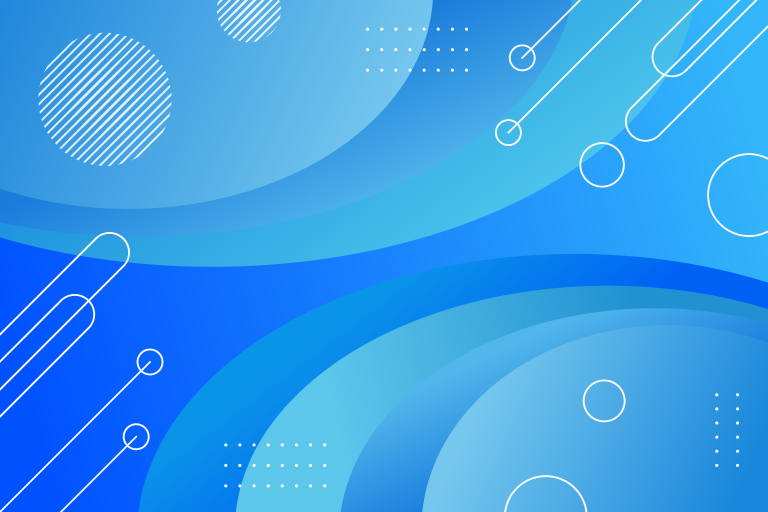
A WebGL 1 fragment shader for this background:

```glsl
precision highp float;
uniform vec2 u_resolution;

const vec2 DIAGONAL = vec2(0.7071, 0.7071);
const float LINE_HALF_WIDTH = 0.0018;

float coverage(float dist, float pixel) {
  return clamp(0.5 - dist / pixel, 0.0, 1.0);
}

vec3 gradient(vec2 p, vec2 from, vec2 to, vec3 startColor, vec3 endColor) {
  vec2 axis = to - from;
  return mix(startColor, endColor, clamp(dot(p - from, axis) / dot(axis, axis), 0.0, 1.0));
}

float ellipse(vec2 p, vec2 center, vec2 radii) {
  vec2 q = p - center;
  float k = length(q / radii);
  return k * (k - 1.0) / max(length(q / (radii * radii)), 0.0001);
}

// Distance to a half-infinite line
float ray(vec2 p, vec2 start, vec2 direction) {
  vec2 q = p - start;
  return length(q - direction * max(dot(q, direction), 0.0));
}

float outline(float dist) {
  return abs(dist) - LINE_HALF_WIDTH;
}

float ring(vec2 p, vec2 center, float radius) {
  return outline(length(p - center) - radius);
}

float pin(vec2 p, vec2 center, vec2 direction) {
  return min(ring(p, center, 0.0244), ray(p, center, direction) - LINE_HALF_WIDTH);
}

float capsule(vec2 p, vec2 center, vec2 direction) {
  return outline(ray(p, center, direction) - 0.038);
}

float dotGrid(vec2 p, vec2 origin, vec2 spacing, vec2 count) {
  vec2 cell = clamp(floor((p - origin) / spacing + 0.5), vec2(0.0), count - 1.0);
  return length(p - origin - cell * spacing) - 0.003;
}

// Disc filled with diagonal stripes, bolder towards the middle
float hatchedDisc(vec2 p, vec2 center, float radius, float spacing) {
  vec2 q = p - center;
  float across = dot(q, vec2(DIAGONAL.x, -DIAGONAL.y));
  float halfWidth = mix(0.0026, 0.0019, smoothstep(0.3, 0.7, length(q) / radius));
  float stripe = abs(fract(across / spacing) - 0.5) * spacing - halfWidth;
  return max(stripe, length(q) - radius);
}

vec3 upperWaves(vec3 color, vec2 p, float pixel) {
  vec3 cyan = gradient(p, vec2(0.215, 0.711), vec2(0.551, 0.264),
                       vec3(0.12, 0.58, 0.87), vec3(0.29, 0.76, 0.92));
  vec3 blue = gradient(p, vec2(0.391, 0.775), vec2(0.525, 0.494),
                       vec3(0.10, 0.49, 0.86), vec3(0.32, 0.71, 0.92));
  vec3 pale = gradient(p, vec2(0.0, 1.0), vec2(0.723, 0.668),
                       vec3(0.12, 0.53, 0.86), vec3(0.46, 0.78, 0.93));
  color = mix(color, cyan, coverage(ellipse(p, vec2(0.414, 1.049), vec2(0.947, 0.570)), pixel));
  color = mix(color, blue, coverage(ellipse(p, vec2(0.273, 1.059), vec2(0.850, 0.521)), pixel));
  return mix(color, pale, coverage(ellipse(p, vec2(0.250, 1.020), vec2(0.596, 0.428)), pixel));
}

vec3 lowerWaves(vec3 color, vec2 p, float pixel) {
  vec3 deep = gradient(p, vec2(0.703, 0.404), vec2(0.902, 0.139),
                       vec3(0.04, 0.58, 0.91), vec3(0.0, 0.38, 0.96));
  vec3 teal = gradient(p, vec2(0.645, 0.219), vec2(1.250, 0.355),
                       vec3(0.36, 0.78, 0.92), vec3(0.13, 0.57, 0.82));
  vec3 blue = gradient(p, vec2(0.898, 0.277), vec2(0.994, 0.076),
                       vec3(0.32, 0.71, 0.92), vec3(0.10, 0.50, 0.87));
  vec3 pale = gradient(p, vec2(0.938, 0.219), vec2(1.426, 0.004),
                       vec3(0.46, 0.78, 0.93), vec3(0.10, 0.53, 0.86));
  color = mix(color, deep, coverage(ellipse(p, vec2(1.123, -0.043), vec2(0.855, 0.547)), pixel));
  color = mix(color, teal, coverage(ellipse(p, vec2(1.188, -0.033), vec2(0.729, 0.475)), pixel));
  color = mix(color, blue, coverage(ellipse(p, vec2(1.279, -0.047), vec2(0.617, 0.445)), pixel));
  return mix(color, pale, coverage(ellipse(p, vec2(1.305, -0.035), vec2(0.482, 0.400)), pixel));
}

float lineArt(vec2 p) {
  float d = min(ring(p, vec2(1.176, 0.678), 0.0425), ring(p, vec2(1.463, 0.619), 0.080));
  d = min(d, min(ring(p, vec2(1.180, 0.217), 0.040), ring(p, vec2(1.066, -0.010), 0.080)));
  // Paired pins and capsules running off two corners
  for (int i = 0; i < 2; i++) {
    float n = float(i);
    vec2 pinStep = n * vec2(-0.027, -0.146);
    d = min(d, pin(p, vec2(1.020, 0.887) + pinStep, DIAGONAL));
    d = min(d, pin(p, vec2(0.293, 0.293) + pinStep, -DIAGONAL));
    d = min(d, capsule(p, vec2(1.3125, 0.889) + n * vec2(-0.052, -0.126), DIAGONAL));
    d = min(d, capsule(p, vec2(0.214, 0.507) + n * vec2(-0.068, -0.121), -DIAGONAL));
  }
  d = min(d, dotGrid(p, vec2(0.718, 0.863), vec2(0.0276, 0.040), vec2(8.0, 3.0)));
  d = min(d, dotGrid(p, vec2(0.441, 0.051), vec2(0.0276, 0.040), vec2(8.0, 3.0)));
  return min(d, dotGrid(p, vec2(1.400, 0.091), vec2(0.0405, 0.0276), vec2(2.0, 6.0)));
}

void main() {
  float pixel = 1.0 / u_resolution.y;
  vec2 p = gl_FragCoord.xy * pixel;
  vec3 color = gradient(p, vec2(0.0, 0.40), vec2(1.45, 0.80),
                        vec3(0.0, 0.32, 1.0), vec3(0.20, 0.71, 0.98));
  color = upperWaves(color, p, pixel);
  color = lowerWaves(color, p, pixel);

  float hatch = min(hatchedDisc(p, vec2(0.205, 0.806), 0.130, 0.0130),
                    hatchedDisc(p, vec2(0.486, 0.980), 0.0625, 0.0115));
  color = mix(color, vec3(1.0), 0.85 * coverage(hatch, pixel));
  color = mix(color, vec3(1.0), coverage(lineArt(p), pixel));
  gl_FragColor = vec4(color, 1.0);
}
```
